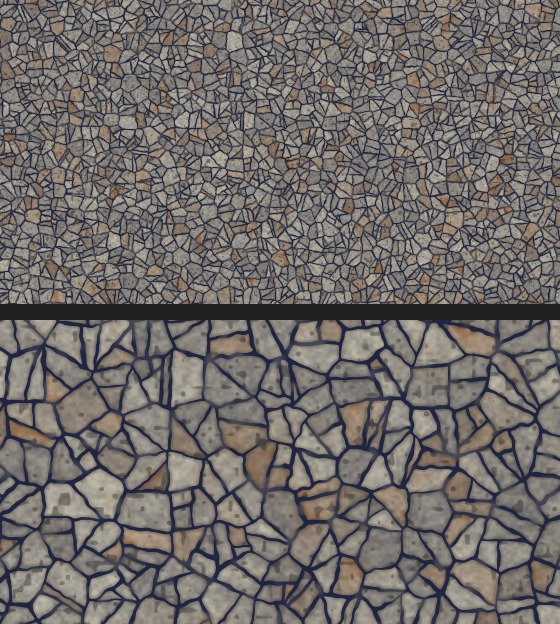
Top, the full canvas; bottom, a detail of the centre.
Write a WebGL 2 fragment shader that draws this texture.

```glsl
#version 300 es
precision highp float;

uniform vec2 u_resolution;
out vec4 outColor;

#define CELLS 22.5
#define JITTER 0.84
#define GAP 0.038
#define ROUNDING 0.05
#define RUST_SHARE 0.2
#define GRAIN 0.58
#define MORTAR vec3(0.12, 0.14, 0.25)
#define STONE_DARK vec3(0.40, 0.39, 0.395)
#define STONE_LIGHT vec3(0.71, 0.69, 0.63)
#define TAN vec3(0.56, 0.47, 0.385)
#define RUST vec3(0.55, 0.36, 0.22)

float hash(vec2 p) {
    return fract(sin(dot(p, vec2(127.1, 311.7))) * 43758.5);
}

vec2 hash2(vec2 p) {
    return vec2(hash(p), hash(p + vec2(37.2, 17.9)));
}

float noise(vec2 p) {
    vec2 i = floor(p), f = fract(p);
    f = f * f * (3.0 - 2.0 * f);
    return mix(mix(hash(i), hash(i + vec2(1, 0)), f.x),
               mix(hash(i + vec2(0, 1)), hash(i + vec2(1, 1)), f.x), f.y);
}

float fbm(vec2 p) {
    float sum = 0.0, amp = 0.5;
    for (int i = 0; i < 4; i++) {
        sum += amp * noise(p);
        p = mat2(1.6, 1.2, -1.2, 1.6) * p + 5.3;
        amp *= 0.5;
    }
    return sum / 0.9375;
}

float smoothMin(float a, float b) {
    float h = max(ROUNDING - abs(a - b), 0.0) / ROUNDING;
    return min(a, b) - h * h * ROUNDING * 0.25;
}

vec2 site(vec2 cell) {
    return cell + 0.5 + JITTER * (hash2(cell) - 0.5);
}

// Broken slabs: Voronoi cells cracked by straight lines.
// Returns the distance to the nearest edge and the stone's id.
vec3 stones(vec2 p) {
    vec2 base = floor(p), nearest = base;
    float best = 100.0;
    for (int y = -2; y <= 2; y++)
    for (int x = -2; x <= 2; x++) {
        vec2 cell = base + vec2(x, y), d = site(cell) - p;
        if (dot(d, d) < best) { best = dot(d, d); nearest = cell; }
    }

    // Distance to the cell borders
    vec2 toCenter = site(nearest) - p;
    float edge = 1.0;
    for (int y = -2; y <= 2; y++)
    for (int x = -2; x <= 2; x++) {
        if (x == 0 && y == 0) continue;
        vec2 toOther = site(nearest + vec2(x, y)) - p;
        float border = dot(0.5 * (toCenter + toOther), normalize(toOther - toCenter));
        edge = smoothMin(edge, border);
    }

    // First crack, then a cross crack on one side of it
    vec2 id = nearest;
    vec2 rnd = hash2(nearest + 71.3);
    if (hash(nearest + 9.1) < 0.85) {
        float angle = 6.2832 * rnd.x;
        vec2 normal = vec2(cos(angle), sin(angle));
        float crack = dot(-toCenter, normal) - 0.16 * (rnd.y - 0.5);
        edge = smoothMin(edge, abs(crack));
        id += crack > 0.0 ? vec2(0.37, 0.61) : vec2(0.0);
        if (crack > 0.0 && rnd.y < 0.35) {
            angle += 1.57 + 0.8 * (hash(nearest + 3.7) - 0.5);
            float cross = dot(-toCenter, vec2(cos(angle), sin(angle)));
            edge = smoothMin(edge, abs(cross));
            id += cross > 0.0 ? vec2(0.23, 0.17) : vec2(0.0);
        }
    }
    return vec3(edge, id);
}

void main() {
    vec2 uv = gl_FragCoord.xy / u_resolution.y;
    vec2 p = uv * CELLS;
    float pixel = CELLS / u_resolution.y;

    // Slightly chipped outlines
    vec2 chip = vec2(noise(p * 5.0), noise(p * 5.0 + 31.7)) - 0.5;
    vec3 stone = stones(p + 0.08 * chip);
    vec2 id = stone.yz;

    // Stone tone, with slow drift and surface grain
    float grain = fbm(p * 5.0 + 40.0 * hash2(id)) - 0.5;
    float speck = noise(p * 11.0) - 0.5;
    float drift = fbm(uv * 3.0) - 0.5;
    float tone = 0.29 + 0.56 * hash(id + 5.5);
    tone += 0.12 * drift + GRAIN * (1.1 * grain + 0.6 * speck);
    vec3 color = mix(STONE_DARK, STONE_LIGHT, clamp(tone, -0.1, 1.1));

    // Warm stones and rust stains
    float warm = smoothstep(1.0 - RUST_SHARE - 0.15, 1.0 - RUST_SHARE + 0.15, hash(id + 2.3));
    color = mix(color, TAN * (0.8 + 0.4 * tone), 0.75 * warm);
    float stain = smoothstep(0.55, 0.78, fbm(p * 1.7 + 19.0)) * (0.2 + 0.8 * warm);
    color = mix(color, RUST, 0.65 * stain);

    // Dark pits and worn rims
    color *= 1.0 - 0.3 * smoothstep(0.72, 0.9, noise(p * 6.0 + 63.0));
    color *= mix(0.8, 1.0, smoothstep(GAP, GAP + 0.1, stone.x));

    // Mortar joints of uneven width, dusty in places
    float gap = GAP * (0.6 + 0.8 * noise(p * 2.0 + 8.8));
    float soft = max(0.5 * pixel, 0.015);
    float cover = smoothstep(gap - soft, gap + soft, stone.x);
    float dust = smoothstep(0.45, 0.9, noise(p * 3.0 + 11.0));
    vec3 mortar = mix(MORTAR, vec3(0.33, 0.33, 0.36), 0.7 * dust);
    outColor = vec4(mix(mortar, color, cover), 1.0);
}
```
